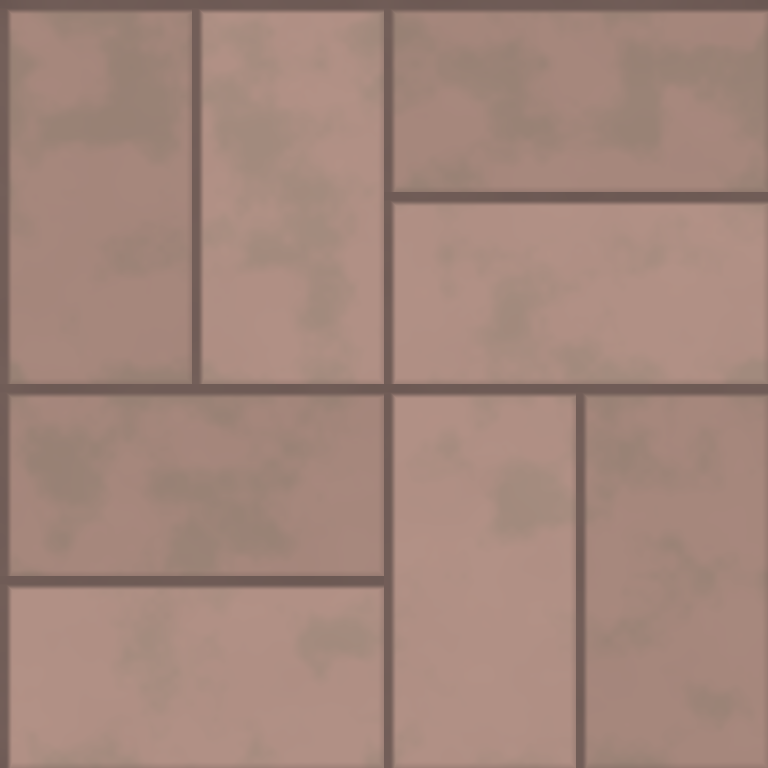
Reproduce this texture procedurally as a Shadertoy shader.

```glsl
#define CELLS 2.0
#define JOINT_WIDTH vec2(0.0075, 0.0100)
#define JOINT_FADE 0.0095
#define EDGE_SHADE 0.22
#define STAIN_SCALE 12.0
#define STAIN_AMOUNT 0.75
#define DARK_CLAY vec3(0.650, 0.528, 0.486)
#define LIGHT_CLAY vec3(0.692, 0.563, 0.520)
#define STAIN_TINT vec3(0.895, 0.950, 0.925)
#define JOINT_COLOR vec3(0.430, 0.354, 0.333)

float hash(vec2 p) {
    vec3 q = fract(vec3(p.xyx) * 0.1031);
    q += dot(q, q.yzx + 33.33);
    return fract((q.x + q.y) * q.z);
}

// Value noise that wraps after the given period
float noise(vec2 p, float period) {
    vec2 i = floor(p), f = fract(p);
    f = f * f * (3.0 - 2.0 * f);
    vec2 a = mod(i, period), b = mod(i + 1.0, period);
    return mix(mix(hash(a), hash(vec2(b.x, a.y)), f.x),
               mix(hash(vec2(a.x, b.y)), hash(b), f.x), f.y);
}

float fbm(vec2 p) {
    float sum = 0.0, amplitude = 0.5, scale = STAIN_SCALE;
    for (int i = 0; i < 4; i++) {
        sum += amplitude * noise(p * scale, scale);
        amplitude *= 0.5;
        scale *= 2.0;
    }
    return sum / 0.9375;
}

void mainImage(out vec4 fragColor, in vec2 fragCoord) {
    vec2 uv = fragCoord / iResolution.xy;
    vec2 p = vec2(uv.x, 1.0 - uv.y);
    float pixel = 1.0 / min(iResolution.x, iResolution.y);

    // Basket weave: pairs of upright and flat tiles alternate
    vec2 cell = floor(p * CELLS), local = fract(p * CELLS);
    bool upright = mod(cell.x + cell.y, 2.0) < 0.5;
    vec2 size = (upright ? vec2(0.5, 1.0) : vec2(1.0, 0.5)) / CELLS;
    float second = step(0.5, upright ? local.x : local.y);

    // Each pair has one dark and one light tile, swapped in odd-odd cells
    float swapped = mod(cell.x, 2.0) * mod(cell.y, 2.0);
    vec3 color = mix(DARK_CLAY, LIGHT_CLAY, abs(second - swapped));

    // Soft grey stains over a faint broad mottling
    float cloud = fbm(p);
    float stain = smoothstep(0.48, 0.78, cloud) * STAIN_AMOUNT;
    color *= mix(vec3(1.0), STAIN_TINT, stain);
    color *= 1.0 + 0.03 * (fbm(p + 0.37) - 0.5);

    // Joints are soft toward the tile on their right or below, crisp behind
    vec2 near = mod(p, size), far = size - near;
    vec2 soft = 1.0 - smoothstep(JOINT_WIDTH, JOINT_WIDTH + JOINT_FADE, near);
    vec2 crisp = 1.0 - smoothstep(0.0, pixel, far);
    vec2 rim = EDGE_SHADE * (1.0 - smoothstep(0.0, 0.009, far));
    vec2 cover = max(max(soft * vec2(0.94, 1.0), crisp * 0.5), rim);
    float joint = max(cover.x, cover.y);
    vec3 grout = JOINT_COLOR * (0.96 + 0.08 * cloud);

    fragColor = vec4(mix(color, grout, joint), 1.0);
}
```
